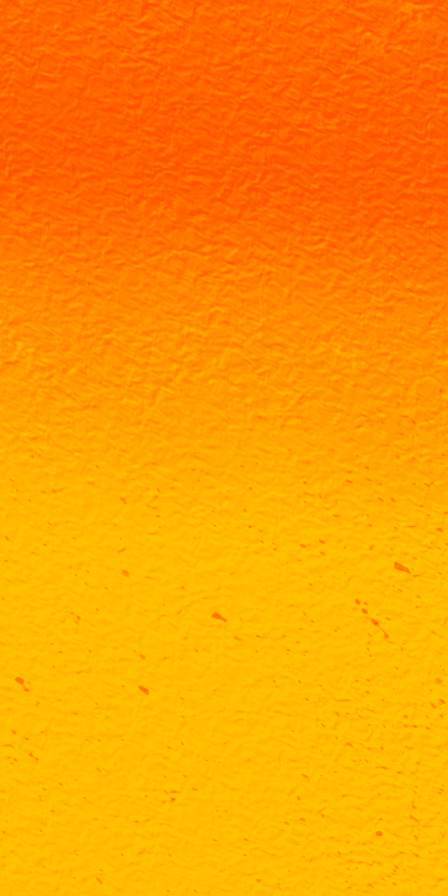
Give the GLSL for this texture, as a Shadertoy shader.

```glsl
float hash(vec2 p) {
    vec3 q = fract(p.xyx * vec3(0.1031, 0.1030, 0.0973));
    q += dot(q, q.yzx + 33.33);
    return fract((q.x + q.y) * q.z);
}

float valueNoise(vec2 p) {
    vec2 i = floor(p), f = fract(p);
    f = f * f * (3.0 - 2.0 * f);
    return mix(mix(hash(i), hash(i + vec2(1, 0)), f.x),
               mix(hash(i + vec2(0, 1)), hash(i + vec2(1, 1)), f.x), f.y);
}

vec2 rotate(vec2 p, float angle) {
    float c = cos(angle), s = sin(angle);
    return vec2(c * p.x - s * p.y, s * p.x + c * p.y);
}

// Rough plaster height, with short grains along a falling diagonal
float plaster(vec2 p) {
    vec2 q = rotate(p, 0.45) * vec2(58.0, 84.0);
    q += 1.2 * vec2(valueNoise(p * 33.0), valueNoise(p * 33.0 + 40.0));
    float height = 0.0, weight = 0.55;
    for (int i = 0; i < 3; i++) {
        height += weight * valueNoise(q);
        q = rotate(q, 0.6) * 1.7 + 17.0;
        weight *= 0.55;
    }
    return height;
}

float segmentDistance(vec2 p, vec2 a, vec2 b) {
    vec2 d = b - a;
    return length(p - a - d * clamp(dot(p - a, d) / dot(d, d), 0.0, 1.0));
}

// Green level of the vertical blend from yellow to red-orange
float sunsetLevel(float v) {
    return 0.738 - 0.18 * smoothstep(0.36, 0.66, v)
                 - 0.185 * smoothstep(0.61, 0.82, v)
                 + 0.035 * smoothstep(0.83, 1.0, v);
}

// One layer of small slanted pits, one candidate per cell
float pitLayer(vec2 p, float scale, float density) {
    vec2 q = p * scale, cell = floor(q);
    vec2 jitter = vec2(hash(cell + 3.1), hash(cell + 8.7));
    vec2 d = rotate(fract(q) - 0.3 - 0.4 * jitter, 0.3 + 0.6 * hash(cell + 5.3));
    float radius = 0.07 + 0.13 * hash(cell + 12.9);
    float edge = length(d * vec2(1.0, 2.2)) + 0.2 * (valueNoise(p * 120.0) - 0.5);
    float shape = 1.0 - smoothstep(radius - 0.07, radius + 0.05, edge);
    return shape * step(hash(cell + 21.4), density);
}

float deepMarks(vec2 p) {
    vec4 strokes[8] = vec4[8](
        vec4(0.794, 0.659, 0.865, 0.581), vec4(0.478, 0.628, 0.502, 0.615),
        vec4(0.310, 0.466, 0.328, 0.456), vec4(0.055, 0.320, 0.085, 0.305),
        vec4(0.150, 0.635, 0.175, 0.622), vec4(0.845, 0.140, 0.875, 0.130),
        vec4(0.885, 0.740, 0.910, 0.725), vec4(0.040, 0.485, 0.060, 0.460));
    float ragged = 0.014 * (valueNoise(p * 85.0) - 0.45);
    float mark = 0.0;
    for (int i = 0; i < 8; i++) {
        float d = segmentDistance(p, strokes[i].xy, strokes[i].zw) + ragged;
        mark = max(mark, 1.0 - smoothstep(0.000, 0.006, d));
    }
    return mark;
}

float paleScuffs(vec2 p) {
    vec2 centers[5] = vec2[5](vec2(0.71, 1.72), vec2(0.845, 1.90),
        vec2(0.92, 1.97), vec2(0.04, 1.22), vec2(0.77, 1.20));
    float glow = 0.0;
    for (int i = 0; i < 5; i++) {
        vec2 d = rotate(p - centers[i], 0.4) / vec2(0.045, 0.018);
        glow += exp(-dot(d, d));
    }
    return glow * smoothstep(0.4, 0.75, valueNoise(p * 95.0));
}

void mainImage(out vec4 fragColor, in vec2 fragCoord) {
    vec2 p = fragCoord / iResolution.x;
    float v = fragCoord.y / iResolution.y;
    float lower = 1.0 - smoothstep(0.42, 0.66, v);
    float rightSide = smoothstep(0.45, 1.0, p.x);

    // Base blend, bent by broad mottling
    float mottling = valueNoise(p * 5.0) - 0.5;
    float level = sunsetLevel(v + 0.02 * mottling + 0.02 * (p.x - 0.5));
    level -= 0.02 * rightSide * smoothstep(0.3, 0.5, v) * lower;

    // Relief lit from the upper left
    vec2 lightStep = vec2(-0.0016, 0.0032);
    float slope = plaster(p - lightStep) - plaster(p + lightStep);
    float roughness = mix(0.27, 0.15, lower) * (0.75 + 0.5 * valueNoise(p * 9.0));
    level += slope * roughness * (1.0 + 0.5 * rightSide * lower);
    level += 0.03 * (valueNoise(p * 170.0) - 0.5) * (1.0 - 0.5 * lower);

    // Shadowed grain edges in the yellow field
    float patches = smoothstep(0.3, 0.8, valueNoise(p * 7.0 + 11.0));
    float shadow = smoothstep(0.24, 0.52, -slope) * (0.3 + 0.4 * patches + 0.5 * rightSide);
    level -= 0.14 * shadow * lower;

    // Scattered pits, denser toward the right
    float pits = 0.0;
    for (int i = 0; i < 3; i++) {
        float scale = 20.0 + 9.0 * float(i);
        pits = max(pits, pitLayer(p + 0.37 * float(i), scale, 0.08 + 0.16 * rightSide));
    }
    level -= 0.16 * pits * lower;
    level -= 0.26 * deepMarks(p);
    level += 0.11 * paleScuffs(p);

    fragColor = vec4(1.0, clamp(level, 0.32, 0.755), 0.0, 1.0);
}
```
